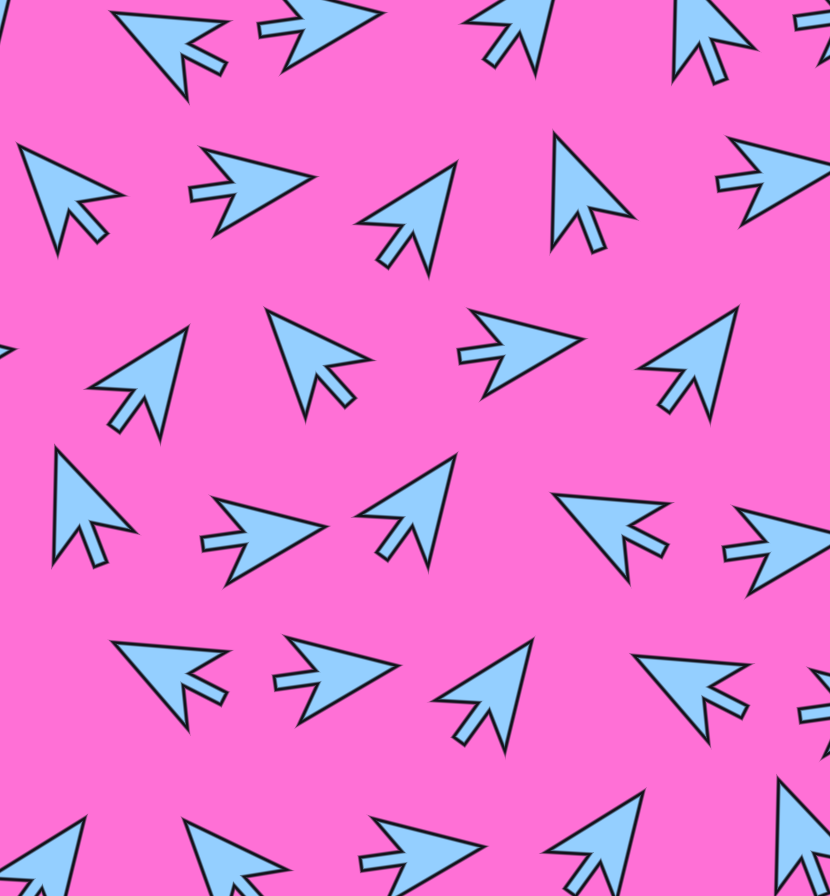
Write a WebGL 2 fragment shader that draws this pattern.

```glsl
#version 300 es
precision highp float;
// Scattered pale blue pointer arrows with dark outlines on a flat pink ground.

uniform vec2 u_resolution;
out vec4 fragColor;

// Colours
const vec3 PINK = vec3(1.0, 0.44, 0.84);
const vec3 BLUE = vec3(0.58, 0.81, 1.0);
const vec3 INK = vec3(0.07, 0.07, 0.10);

// Layout, in canvas heights
const vec2 CELL = vec2(0.200, 0.185);
const vec2 JITTER = vec2(0.28, 0.28);   // share of a cell
const vec2 ORIGIN = vec2(0.03, 0.05);

// Arrow shape: x is half width, y is distance behind the tip
const vec2 WING = vec2(0.048, 0.117);
const vec2 NOTCH = vec2(0.0075, 0.091);
const float STEM_TOP = 0.070;
const float STEM_END = 0.138;
const float PIVOT = 0.070;
const float HALF_STROKE = 0.0019;
const float SOFTNESS = 0.0015;

// Headings in degrees, anticlockwise from the right
const float EAST = 8.0;
const float NORTH_EAST = 54.0;
const float NORTH = 90.0;
const float NORTH_WEST = 111.0;
const float WEST_TURN = 21.0;           // extra turn of a few arrows

float hash(vec2 p) {
    vec3 q = fract(vec3(p.xyx) * 0.1031);
    q += dot(q, q.yzx + 33.33);
    return fract((q.x + q.y) * q.z);
}

// Headings cycle along each row; the third kind varies
float headingOf(vec2 cell) {
    float rowShift = floor(3.0 * hash(vec2(cell.y + 57.0, 11.0)));
    float kind = mod(cell.x + rowShift, 3.0);
    if (kind < 0.5) return EAST;
    if (kind < 1.5) return NORTH_EAST;
    float pick = hash(cell + 83.0);
    if (pick < 0.12) return NORTH;
    return NORTH_WEST + WEST_TURN * (step(0.62, pick) + step(0.78, pick));
}

// Plane distances keep the outline corners sharp
float arrowDistance(vec2 p, float heading) {
    vec2 forward = vec2(cos(heading), sin(heading));
    float across = abs(dot(p, vec2(-forward.y, forward.x)));
    vec2 q = vec2(across, PIVOT - dot(p, forward));

    vec2 sideNormal = normalize(vec2(WING.y, -WING.x));
    vec2 backEdge = WING - NOTCH;
    vec2 backNormal = normalize(vec2(-backEdge.y, backEdge.x));
    float head = max(dot(q, sideNormal), dot(q - WING, backNormal));
    float stem = max(q.x - NOTCH.x, max(q.y - STEM_END, STEM_TOP - q.y));
    return min(head, stem);
}

// Nearest arrow on a jittered brick grid
float scatterDistance(vec2 p) {
    float nearest = 1.0;
    float row = floor(p.y / CELL.y);
    for (int j = -1; j <= 1; j++) {
        float y = row + float(j);
        float brick = 0.5 * mod(y, 2.0);
        float column = floor(p.x / CELL.x - brick);
        for (int i = -1; i <= 1; i++) {
            vec2 cell = vec2(column + float(i), y);
            vec2 jitter = vec2(hash(cell + 17.0), hash(cell + 41.0)) - 0.5;
            vec2 centre = (cell + vec2(brick, 0.0) + 0.5 + JITTER * jitter) * CELL;
            float heading = radians(headingOf(cell));
            nearest = min(nearest, arrowDistance(p - centre, heading));
        }
    }
    return nearest;
}

void main() {
    vec2 p = gl_FragCoord.xy / u_resolution.y + ORIGIN;
    float d = scatterDistance(p);
    float blur = max(SOFTNESS, 0.75 / u_resolution.y);

    vec3 colour = mix(BLUE, PINK, smoothstep(-blur, blur, d));
    float outline = 1.0 - smoothstep(-blur, blur, abs(d) - HALF_STROKE);
    fragColor = vec4(mix(colour, INK, outline), 1.0);
}
```
